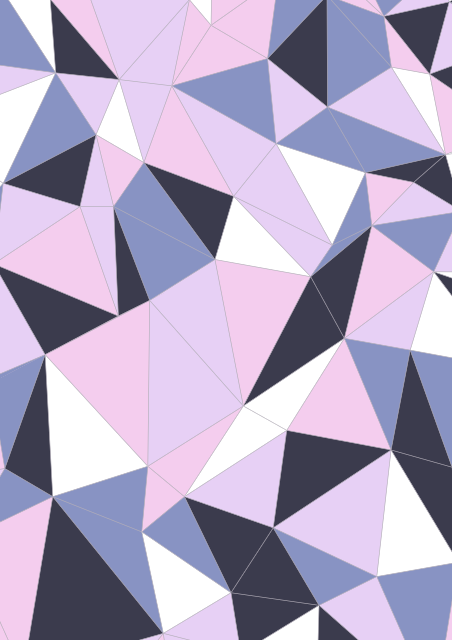
This background is drawn by a Shadertoy shader. Its source:

```glsl
// Flat low-poly mosaic of irregular triangles with hairline seams.
// Vertices are a jittered grid seen through a projective map, which keeps
// edges straight; each quad is split along a diagonal that lies inside it.

#define DENSITY 7.6              // grid cells per canvas height at the centre
#define JITTER 0.94              // share of its cell a vertex may roam
#define TILT vec2(0.22, 0.30)    // direction in which the facets shrink
#define ANGLE 0.42               // grid rotation in radians
#define SEAM 0.0010              // seam width in canvas heights
#define SEED 17.0
#define PINK vec3(0.957, 0.804, 0.933)
#define LILAC vec3(0.906, 0.816, 0.961)
#define BLUE vec3(0.533, 0.576, 0.765)
#define DARK vec3(0.231, 0.231, 0.302)
#define GREY vec3(0.70, 0.68, 0.72)

vec2 hash2(vec2 p) {
    vec3 h = fract((p.xyx + SEED) * vec3(0.1031, 0.1030, 0.0973));
    h += dot(h, h.yzx + 33.33);
    return fract((h.xx + h.yz) * h.zy);
}

mat2 rotation() {
    float c = cos(ANGLE), s = sin(ANGLE);
    return mat2(c, s, -s, c);
}

// Projective map between the centred canvas and the grid, and its inverse
vec2 canvasToGrid(vec2 p) {
    return rotation() * (DENSITY * p / (1.0 - dot(TILT, p)));
}

vec2 gridToCanvas(vec2 g) {
    g = g * rotation();
    return g / (DENSITY + dot(TILT, g));
}

vec2 vertexAt(vec2 cell) {
    return gridToCanvas(cell + 0.5 + JITTER * (hash2(cell) - 0.5));
}

float cross2(vec2 a, vec2 b) { return a.x * b.y - a.y * b.x; }

// Positive when a, b, c turn counter-clockwise
float turn(vec2 a, vec2 b, vec2 c) { return cross2(b - a, c - a); }

float edgeDistance(vec2 p, vec2 a, vec2 b) {
    return turn(a, b, p) / max(length(b - a), 1e-5);
}

// Depth inside a triangle, negative outside
float triangleDepth(vec2 p, vec2 a, vec2 b, vec2 c) {
    return min(edgeDistance(p, a, b),
               min(edgeDistance(p, b, c), edgeDistance(p, c, a)));
}

// Low-discrepancy choice keeps the colour shares even
vec3 facetColor(vec2 cell, float half_) {
    float noise = hash2(cell + 40.0 * half_ + 71.0).x;
    float t = fract(dot(cell, vec2(0.7549, 0.5698)) + 0.5 * half_ + 0.35 * noise);
    if (t < 0.19) return DARK;
    if (t < 0.42) return PINK;
    if (t < 0.59) return vec3(1.0);
    if (t < 0.81) return BLUE;
    return LILAC;
}

// Adds one facet, weighted by its pixel coverage
void addFacet(inout vec4 sum, vec2 p, float px, vec2 a, vec2 b, vec2 c, vec3 fill) {
    float depth = triangleDepth(p, a, b, c);
    float coverage = clamp(depth / px + 0.5, 0.0, 1.0);
    float seam = clamp((0.5 * (SEAM + px) - abs(depth)) / px, 0.0, min(1.0, SEAM / px));
    sum += coverage * vec4(mix(fill, GREY, seam), 1.0);
}

void mainImage(out vec4 fragColor, in vec2 fragCoord) {
    float px = 1.0 / iResolution.y;
    vec2 p = (fragCoord - 0.5 * iResolution.xy) * px;
    vec2 home = floor(canvasToGrid(p));
    vec4 sum = vec4(0.0);

    // Only the four quads touching this grid cell can hold the point
    for (int j = -1; j <= 0; j++)
    for (int i = -1; i <= 0; i++) {
        vec2 cell = home + vec2(i, j);
        vec2 a = vertexAt(cell);
        vec2 b = vertexAt(cell + vec2(1, 0));
        vec2 c = vertexAt(cell + vec2(1, 1));
        vec2 d = vertexAt(cell + vec2(0, 1));

        // Prefer the shorter diagonal if both are inside the quad
        bool acInside = min(turn(a, b, c), turn(a, c, d)) > 0.0;
        bool bdInside = min(turn(a, b, d), turn(b, c, d)) > 0.0;
        bool splitAC = acInside && (!bdInside || distance(a, c) < distance(b, d));

        vec3 first = facetColor(cell, 0.0), second = facetColor(cell, 1.0);
        if (splitAC) {
            addFacet(sum, p, px, a, b, c, first);
            addFacet(sum, p, px, a, c, d, second);
        } else {
            addFacet(sum, p, px, a, b, d, first);
            addFacet(sum, p, px, b, c, d, second);
        }
    }
    fragColor = vec4(sum.rgb / max(sum.a, 1e-4), 1.0);
}
```
